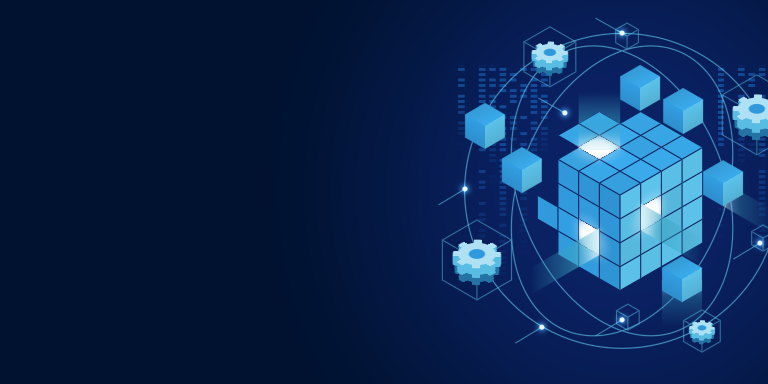
Give the GLSL for this background, as a Shadertoy shader.

```glsl
const vec3 NAVY = vec3(0.0, 0.07, 0.185);
const vec3 INDIGO = vec3(0.04, 0.13, 0.39);
const vec3 BLUE = vec3(0.19, 0.60, 0.86);
const vec3 SKY = vec3(0.35, 0.74, 0.89);
const vec3 TEAL = vec3(0.22, 0.64, 0.76);
const vec3 ICE = vec3(0.80, 0.93, 0.97);
const vec2 HUB = vec2(1.620, 0.503);

float hash(vec2 p) { return fract(sin(dot(p, vec2(127.1, 311.7))) * 43758.5); }

float fill(float d, float aa) { return 1.0 - smoothstep(-aa, aa, d); }

float stroke(float d, float width, float aa) { return fill(abs(d) - width, aa); }

float segment(vec2 p, vec2 a, vec2 b) {
    vec2 ab = b - a;
    return length(p - a - ab * clamp(dot(p - a, ab) / dot(ab, ab), 0.0, 1.0));
}

float hexagon(vec2 p, float r) {
    p = abs(p);
    return max(p.x, 0.5 * p.x + 0.866 * p.y) - 0.866 * r;
}

float ellipse(vec2 p, vec2 radii, float tilt) {
    p = mat2(cos(tilt), -sin(tilt), sin(tilt), cos(tilt)) * p;
    float k = length(p / radii);
    return k * (k - 1.0) / max(length(p / (radii * radii)), 0.001);
}

// Face coordinates from the front corner; z is 0 left, 1 right, 2 top
vec3 isoFace(vec2 p) {
    float ridge = abs(p.x) * 0.577;
    if (p.y < ridge) return vec3(abs(p.x) / 0.866, ridge - p.y, step(0.0, p.x));
    return vec3(p.y + p.x * 0.577, p.y - p.x * 0.577, 2.0);
}

vec3 faceColor(float face) {
    return face < 0.5 ? BLUE : face < 1.5 ? SKY : vec3(0.22, 0.65, 0.90);
}

void smallCube(inout vec3 col, vec2 p, float r, float aa) {
    vec3 f = isoFace(p / r);
    vec3 shade = faceColor(f.z) * (1.03 - 0.1 * f.y);
    col = mix(col, shade, fill(hexagon(p, r), aa));
}

void wireCube(inout vec3 col, vec2 p, float r, float alpha, float aa) {
    float d = abs(hexagon(p, r));
    d = min(d, segment(p, vec2(0.0), vec2(0.0, -r)));
    d = min(d, segment(vec2(abs(p.x), p.y), vec2(0.0), r * vec2(0.866, 0.5)));
    col = mix(col, SKY, alpha * stroke(d, 0.0012, aa));
}

// Parallelogram of light fading along its axis
void beam(inout vec3 col, vec2 p, vec2 base, vec2 axis, vec2 side, float power, float aa) {
    vec2 c = inverse(mat2(axis, side)) * (p - base);
    float d = max(abs(c.x - 0.5) - 0.5, (abs(c.y - 0.5) - 0.5) * length(side));
    vec3 tint = mix(ICE, TEAL, smoothstep(0.0, 0.4, c.x));
    col = mix(col, tint, power * fill(d, aa) * clamp(1.0 - c.x, 0.0, 1.0));
}

float gearShape(vec2 p, float r, float aa) {
    p.y /= 0.6;
    float teeth = smoothstep(-0.3, 0.3, cos(8.0 * atan(p.y, p.x) + 0.4));
    return fill(length(p) - r * (0.78 + 0.22 * teeth), aa * 1.4);
}

void gear(inout vec3 col, vec2 p, float r, float aa) {
    for (int i = 0; i < 14; i++) {
        float h = float(i) / 13.0;
        vec3 shade = mix(BLUE * 0.75, SKY, step(0.45, h));
        if (i == 13) shade = ICE * vec3(0.86, 0.95, 0.99);
        float size = r * (h < 0.45 ? 0.92 : 1.0);
        col = mix(col, shade, gearShape(p - vec2(0.0, r * (h * 0.75 - 0.5)), size, aa));
    }
    vec2 hole = (p - vec2(0.0, r * 0.25)) / vec2(1.0, 0.6);
    col = mix(col, BLUE, fill(length(hole) - r * 0.34, aa * 1.4));
}

// Four-cell block with missing corners and three lit cells
void bigCube(inout vec3 col, vec2 p, float cell, float aa) {
    vec3 f = isoFace(p / cell);
    vec2 id = floor(f.xy);
    vec2 edge = 0.5 - abs(fract(f.xy) - 0.5);
    float inside = fill((max(f.x, f.y) - 4.0) * cell, aa);
    if (f.z < 0.5 && id.x > 2.5 && id.y != 2.0) inside = 0.0;
    if (f.z > 1.5 && id.y > 2.5 && (id.x < 0.5 || id.x > 2.5)) inside = 0.0;
    vec2 litId = f.z < 0.5 ? vec2(1, 2) : f.z < 1.5 ? vec2(1, 1) : vec2(1, 2);
    float lit = 1.0 - smoothstep(0.35, 1.1, length(f.xy - litId - vec2(0.4, 0.5)));
    vec3 shade = faceColor(f.z) * (0.96 + 0.08 * hash(id + f.z * 7.0));
    shade = mix(shade, INDIGO * 0.9, stroke(min(edge.x, edge.y) * cell, 0.0016, aa));
    shade = mix(shade, vec3(1.0), id == litId ? lit : lit * 0.25);
    col = mix(col, shade, inside);
}

// Columns of faint digit-like dashes
float dataRain(vec2 p) {
    vec2 g = p / vec2(0.027, 0.014);
    vec2 id = floor(g), c = fract(g);
    float span = smoothstep(0.15 + 0.5 * hash(id.xx), 0.75, p.y) * step(p.y, 0.83);
    float zone = step(1.19, p.x) * step(p.x, 1.46) + step(1.87, p.x);
    float dash = smoothstep(0.12, 0.25, c.x) * smoothstep(0.9, 0.75, c.x);
    dash *= smoothstep(0.2, 0.35, c.y) * smoothstep(0.9, 0.75, c.y);
    return span * zone * dash * step(0.3, hash(id)) * step(0.25, hash(id.xx + 3.0));
}

void mainImage(out vec4 fragColor, in vec2 fragCoord) {
    vec2 p = fragCoord / iResolution.y;
    float aa = 0.8 / iResolution.y;
    float halo = smoothstep(0.95, 0.15, length((p - HUB) * vec2(0.95, 0.9)));
    vec3 col = mix(NAVY, INDIGO, halo);
    col += vec3(0.04, 0.17, 0.24) * dataRain(p);

    // Orbits
    float orbit = stroke(length(p - HUB) - 0.410, 0.0014, aa);
    for (float s = -1.0; s < 2.0; s += 2.0)
        orbit = max(orbit, stroke(ellipse(p - HUB, vec2(0.268, 0.392), s * 0.38), 0.0014, aa));
    col = mix(col, SKY, 0.75 * orbit);

    // Central block and its beams
    beam(col, p, vec2(1.507, 0.61), vec2(0.0, 0.15), vec2(0.108, 0.0), 0.7, aa);
    bigCube(col, p - vec2(1.6146, 0.492), 0.0622, aa);
    beam(col, p, vec2(1.507, 0.61), vec2(0.0, 0.15), vec2(0.108, 0.0), 0.45, aa);
    beam(col, p, vec2(1.561, 0.336), vec2(-0.18, -0.104), vec2(0.0, 0.07), 0.85, aa);
    beam(col, p, vec2(1.669, 0.400), vec2(0.16, -0.092), vec2(0.0, 0.07), 0.85, aa);
    beam(col, p, vec2(1.883, 0.463), vec2(0.13, -0.075), vec2(0.0, 0.065), 0.45, aa);
    beam(col, p, vec2(1.724, 0.270), vec2(0.0, -0.12), vec2(0.104, 0.0), 0.5, aa);

    // Floating cubes
    vec2 cubes[6] = vec2[6](vec2(1.263, 0.672), vec2(1.359, 0.557), vec2(1.667, 0.771),
        vec2(1.779, 0.711), vec2(1.883, 0.523), vec2(1.776, 0.273));
    for (int i = 0; i < 6; i++) smallCube(col, p - cubes[i], 0.060, aa);

    // Framed gears, then bare frames
    vec3 frames[7] = vec3[7](vec3(1.432, 0.852, 0.078), vec3(1.242, 0.323, 0.104),
        vec3(1.971, 0.701, 0.104), vec3(1.828, 0.138, 0.055), vec3(1.633, 0.906, 0.034),
        vec3(1.635, 0.174, 0.034), vec3(1.987, 0.380, 0.034));
    for (int i = 0; i < 7; i++) {
        vec2 q = p - frames[i].xy;
        wireCube(col, q, frames[i].z, 0.6, aa);
        if (i < 4) gear(col, q, frames[i].z * 0.60, aa);
    }

    // Glowing nodes with tails
    vec2 nodes[6] = vec2[6](vec2(1.211, 0.508), vec2(1.471, 0.706), vec2(1.620, 0.914),
        vec2(1.411, 0.148), vec2(1.620, 0.167), vec2(1.979, 0.367));
    for (int i = 0; i < 6; i++) {
        vec2 tail = vec2(-0.068, i == 1 || i == 2 ? 0.038 : -0.041);
        float d = length(p - nodes[i]);
        col = mix(col, SKY, 0.7 * stroke(segment(p, nodes[i], nodes[i] + tail), 0.0012, aa));
        col += SKY * 0.5 * exp(-d * d / 0.00016);
        col = mix(col, vec3(0.93, 0.98, 1.0), fill(d - 0.0065, aa));
    }
    fragColor = vec4(min(col, 1.0), 1.0);
}
```
